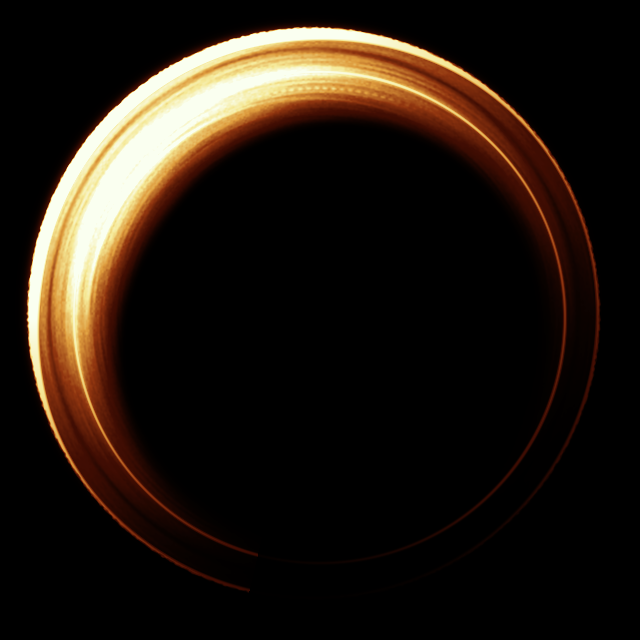
This background is drawn by a WebGL 2 fragment shader. Its source:

```glsl
#version 300 es
precision highp float;
// A glowing ring of fire around a black disc, brightest at the upper left.
// Radial bands and thin arcs are weighted by angle into one heat value,
// which a black, red, gold and white ramp turns into colour.
uniform vec2 u_resolution;
out vec4 fragColor;

float hash(vec2 p) {
    vec3 q = fract(vec3(p.xyx) * 0.1031);
    q += dot(q, q.yzx + 33.33);
    return fract((q.x + q.y) * q.z);
}

float noise(vec2 p) {
    vec2 i = floor(p), f = fract(p);
    f = f * f * (3.0 - 2.0 * f);
    return mix(mix(hash(i), hash(i + vec2(1, 0)), f.x),
               mix(hash(i + vec2(0, 1)), hash(i + vec2(1, 1)), f.x), f.y);
}

// Bell curve with its own width, in degrees, on either side of the peak
float lobe(float turn, float clockwise, float counter) {
    float x = turn / (turn < 0.0 ? clockwise : counter);
    return exp(-0.5 * x * x);
}

float line(float distance, float width) {
    return exp(-distance * distance / (width * width));
}

vec3 fireRamp(float heat) {
    vec3 c = mix(vec3(0.0), vec3(0.25, 0.05, 0.01), smoothstep(0.0, 0.2, heat));
    c = mix(c, vec3(0.57, 0.21, 0.06), clamp(heat * 5.0 - 1.0, 0.0, 1.0));
    c = mix(c, vec3(0.87, 0.61, 0.24), clamp(heat * 5.0 - 2.0, 0.0, 1.0));
    c = mix(c, vec3(0.96, 0.91, 0.59), clamp(heat * 5.0 - 3.0, 0.0, 1.0));
    return mix(c, vec3(0.98, 1.0, 0.94), clamp(heat * 5.0 - 4.0, 0.0, 1.0));
}

void main() {
    vec2 uv = (gl_FragCoord.xy - 0.5 * u_resolution) / min(u_resolution.x, u_resolution.y) + 0.5;
    vec2 fromCenter = uv - vec2(0.49, 0.51);
    float outerRadius = length(fromCenter);
    float innerRadius = length(uv - vec2(0.5, 0.503));

    // Angle from the hot spot; the arcs end at a seam near the bottom
    float angle = degrees(atan(fromCenter.y, fromCenter.x));
    float turn = mod(angle + 103.0, 360.0) - 243.0;
    float hot = lobe(turn, 60.0, 42.0);

    // Fine concentric streaks with a little grain along the angle
    float streak = noise(vec2(innerRadius * 260.0, turn * 0.06)) - 0.5;
    float grain = noise(vec2(innerRadius * 340.0, turn * 1.6)) - 0.5;

    // Broad glow, fading inward, with a dark groove below the rim
    float glow = 1.1 * hot * smoothstep(mix(0.33, 0.27, hot), 0.385, innerRadius);
    glow *= mix(1.0, 0.8, smoothstep(0.388, 0.415, innerRadius));
    glow *= 1.0 - 0.28 * line(outerRadius - 0.413, 0.005);
    glow *= 1.0 + 0.22 * streak + 0.1 * grain;
    glow *= 1.0 - smoothstep(0.443, 0.449, outerRadius);

    // Inner ring and a fainter arc inside it
    float ringWidth = mix(0.003, 0.010, hot * hot);
    float ring = lobe(turn, 95.0, 62.0) * line(innerRadius - 0.381 - 0.6 * ringWidth, ringWidth);
    float heat = max(ring, glow) + 0.2 * min(ring, glow);
    float arcRadius = length(uv - vec2(0.487, 0.495));
    heat += 0.28 * lobe(turn, 28.0, 28.0) * line(arcRadius - 0.352, 0.003);

    // Beads along the top
    float beads = 0.5 + 0.5 * cos(radians(turn) * 170.0);
    heat += 0.16 * beads * lobe(turn + 52.0, 13.0, 13.0) * line(innerRadius - 0.359, 0.0025);

    // Bright outer rim with a soft inner edge and a faint red halo
    float rimWidth = mix(0.006, 0.026, smoothstep(0.15, 0.8, hot));
    float rim = smoothstep(0.444 - rimWidth, 0.449 - 0.7 * rimWidth, outerRadius);
    rim *= 1.0 - smoothstep(0.444, 0.450, outerRadius + 0.002 * grain);
    float rimHeat = 1.3 * lobe(turn, 80.0, 57.0) * rim;
    heat = max(heat, rimHeat);
    float halo = smoothstep(0.440, 0.447, outerRadius) * exp(-max(outerRadius - 0.447, 0.0) / 0.007);
    heat = max(heat, 0.26 * hot * halo);

    fragColor = vec4(fireRamp(heat), 1.0);
}
```
